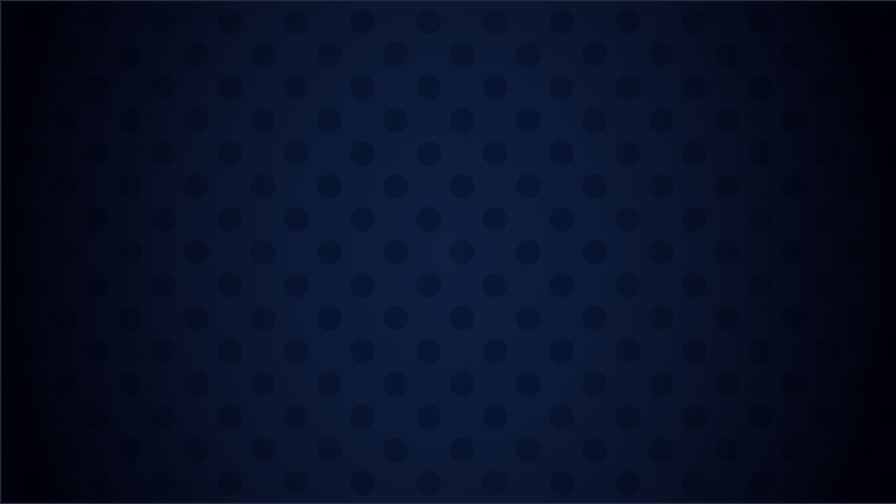
Give the GLSL for this pattern, as a Shadertoy shader.

```glsl
// Navy backdrop with staggered, slightly darker polka dots.
// Two interleaved lattices fold into one cell distance; an elliptical
// vignette darkens the sides and a hairline trims three edges.

#define DOT_REPEATS vec2(13.51, 7.65)     // lattice cells across and down
#define DOT_ANCHOR  vec2(0.5156, 0.4995)  // centre of one dot
#define DOT_RADIUS  0.0247                // in canvas heights
#define DOT_TINT    vec3(0.62, 0.77, 0.85)
#define CENTRE_BLUE vec3(0.059, 0.120, 0.247)
#define EDGE_BLUE   vec3(0.001, 0.002, 0.040)
#define VIGNETTE_SQUASH  0.80
#define VIGNETTE_FALLOFF 1.7
#define TRIM_WIDTH  0.0023                // in canvas heights
#define TRIM_COLOUR vec3(0.15, 0.18, 0.24)

// Distance to the nearest lattice point, in canvas heights
float latticeDistance(vec2 cell, vec2 cellSize) {
    return length((fract(cell + 0.5) - 0.5) * cellSize);
}

// Anti-aliased fill of a signed distance
float fill(float dist, float pixel) {
    return clamp(0.5 - dist / pixel, 0.0, 1.0);
}

vec3 background(vec2 uv, float aspect) {
    vec2 fromCentre = 2.0 * uv - 1.0;
    fromCentre.y *= VIGNETTE_SQUASH / aspect;
    float shade = pow(min(length(fromCentre), 1.0), VIGNETTE_FALLOFF);
    return mix(CENTRE_BLUE, EDGE_BLUE, shade);
}

void mainImage(out vec4 fragColor, in vec2 fragCoord) {
    vec2 uv = fragCoord / iResolution.xy;
    float aspect = iResolution.x / iResolution.y;
    float pixel = 1.0 / iResolution.y;

    vec3 colour = background(uv, aspect);

    // Staggered dots: the second lattice is shifted by half a cell
    vec2 cell = (uv - DOT_ANCHOR) * DOT_REPEATS;
    vec2 cellSize = vec2(aspect, 1.0) / DOT_REPEATS;
    float dotDistance = min(latticeDistance(cell, cellSize),
                            latticeDistance(cell + 0.5, cellSize)) - DOT_RADIUS;
    colour *= mix(vec3(1.0), DOT_TINT, fill(dotDistance, 1.5 * pixel));

    // Hairline along the left, top and bottom edges
    float edgeDistance = min(uv.x * aspect, min(uv.y, 1.0 - uv.y));
    colour = mix(colour, TRIM_COLOUR, fill(edgeDistance - TRIM_WIDTH, pixel));

    fragColor = vec4(colour, 1.0);
}
```
